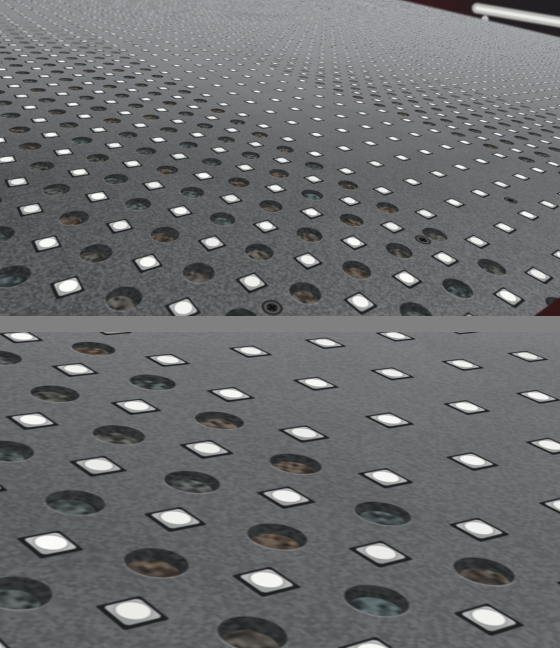
Top, the full canvas; bottom, a detail of the centre.
This texture is drawn by a Shadertoy shader. Its source:

```glsl
// A perforated grey panel in perspective: a lattice of square white lamps with
// round holes between them. A projective map takes the canvas to lattice units,
// and a grid of samples smooths edges and softens the far and near ends.

float hash(vec2 p) {
    vec3 h = fract(p.xyx * vec3(0.1031, 0.1030, 0.0973));
    h += dot(h, h.yzx + 33.33);
    return fract((h.x + h.y) * h.z);
}

float noise(vec2 p) {
    vec2 i = floor(p), f = fract(p);
    f *= f * (3.0 - 2.0 * f);
    return mix(mix(hash(i), hash(i + vec2(1, 0)), f.x),
               mix(hash(i + vec2(0, 1)), hash(i + vec2(1, 1)), f.x), f.y);
}

float fill(float d) { return smoothstep(0.012, -0.012, d); }

float box(vec2 p, float halfSide, float corner) {
    vec2 d = abs(p) - halfSide + corner;
    return length(max(d, 0.0)) + min(max(d.x, d.y), 0.0) - corner;
}

float segment(vec2 p, vec2 a, vec2 b) {
    vec2 d = b - a;
    return length(p - a - d * clamp(dot(p - a, d) / dot(d, d), 0.0, 1.0));
}

// Dark surroundings with a pale metal rod
vec3 background(vec2 q) {
    vec3 color = mix(vec3(0.20, 0.10, 0.11), vec3(0.13, 0.12, 0.13), smoothstep(1.35, 1.6, q.x));
    float rod = segment(q, vec2(1.51, 0.974), vec2(1.80, 0.925));
    color = mix(color, vec3(0.72, 0.72, 0.70), smoothstep(0.020, 0.013, rod));
    color = mix(color, vec3(0.92), smoothstep(0.009, 0.003, rod));
    float knob = length(q - vec2(1.535, 0.94));
    return mix(color, vec3(0.75), smoothstep(0.014, 0.008, knob));
}

// Recess with a dark far wall and a mottled floor seen through the near part
vec3 addHole(vec3 color, vec2 lattice, float strength) {
    vec2 id = floor(lattice), p = fract(lattice) - 0.5;
    float present = step(mod(id.x + 6.0, 13.0), 7.5) * strength;
    float r = length(p);
    float nearSide = dot(p, vec2(-0.707, 0.707));
    vec3 inside = vec3(0.13, 0.14, 0.145) + 0.10 * noise(lattice * 26.0);
    vec3 ground = mix(vec3(0.30, 0.35, 0.36), vec3(0.36, 0.31, 0.27), hash(id + 70.0));
    ground *= 0.45 + 0.9 * noise(lattice * 19.0);
    inside = mix(inside, ground, fill(length(p - vec2(-0.10, 0.10)) - 0.17));
    float rim = smoothstep(0.025, 0.0, abs(r - 0.212)) * smoothstep(0.0, 0.2, nearSide);
    color += 0.10 * rim * present;
    return mix(color, inside, fill(r - 0.205) * present);
}

// Square lamp in a dark pocket, topped by a raised bright dome
vec3 addLamp(vec3 color, vec2 lattice) {
    vec2 id = floor(lattice + 0.5);
    vec2 p = lattice - id;
    p += 0.015 * (vec2(hash(id), hash(id + 41.0)) - 0.5);
    float tone = 0.94 + 0.08 * hash(id + 17.0);
    color = mix(color, vec3(0.12, 0.125, 0.13), fill(box(p, 0.158, 0.02)));
    float front = smoothstep(-0.02, 0.17, dot(p, vec2(-0.707, 0.707)));
    vec3 body = vec3(0.72, 0.73, 0.73) * mix(1.0, 0.82, front);
    color = mix(color, body * tone, fill(box(p - vec2(0.008, -0.008), 0.128, 0.035)));
    vec2 dome = p - vec2(0.018, -0.018);
    color = mix(color, vec3(0.50), 0.5 * fill(length(dome) - 0.118));
    return mix(color, vec3(0.97, 0.97, 0.96) * tone, fill(length(dome) - 0.104));
}

vec3 addScrew(vec3 color, vec2 p) {
    float r = length(p);
    float slot = min(abs(p.x), abs(p.y));
    vec3 head = vec3(0.17) + 0.20 * smoothstep(0.025, 0.0, abs(r - 0.085));
    head *= mix(0.4, 1.0, smoothstep(0.01, 0.025, slot + step(0.065, r)));
    return mix(color, head, fill(r - 0.13));
}

vec3 scene(vec2 q) {
    // Columns are the two lattice directions and the lattice origin
    mat3 projection = mat3(0.2094, 0.0658, 0.0785,
                           0.0317, -0.1151, -0.0931,
                           0.9840, 0.3264, 1.0);
    vec3 plane = inverse(projection) * vec3(q, 1.0);
    float depth = 1.0 / max(plane.z, 0.02);
    vec2 lattice = plane.xy * depth;

    // Grained panel, paler toward the far end
    float grey = 0.335 + 0.055 * q.x + 0.22 * smoothstep(0.42, 1.0, q.y);
    vec3 color = grey * vec3(0.985, 1.0, 1.02);
    color += (noise(lattice * 34.0) - 0.5) * 0.10 / depth;
    color += (noise(lattice * 1.3) - 0.5) * 0.02;

    color = addHole(color, lattice, smoothstep(3.2, 1.8, depth));
    color = addLamp(color, lattice);
    for (int i = 0; i < 3; i++)
        color = addScrew(color, lattice - vec2(-2.05 + 3.2 * float(i), 1.5));

    // Far edge and near corner of the panel
    float farEdge = q.y - 1.0 + 0.235 * (q.x - 1.27);
    float nearCorner = 0.72 * (q.x - 1.69) - q.y;
    color = mix(color, background(q), smoothstep(-0.004, 0.004, farEdge));
    return mix(color, vec3(0.20, 0.09, 0.10), smoothstep(-0.004, 0.004, nearCorner));
}

void mainImage(out vec4 fragColor, in vec2 fragCoord) {
    vec2 q = fragCoord / iResolution.y;
    float focusBlur = 0.008 * smoothstep(0.62, 1.0, q.y) + 0.005 * smoothstep(0.2, 0.0, q.y);
    float spread = max(1.2 / iResolution.y, focusBlur);
    vec3 sum = vec3(0.0);
    for (int i = 0; i < 25; i++) {
        vec2 offset = (vec2(i % 5, i / 5) - 2.0) / 5.0;
        sum += scene(q + offset * spread);
    }
    fragColor = vec4(sum / 25.0, 1.0);
}
```
